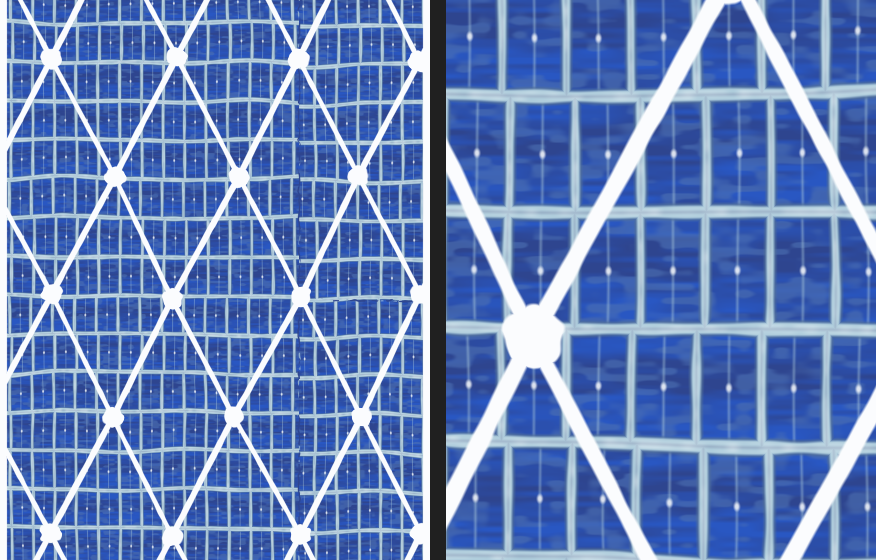
Left: the whole. Right: its middle third, enlarged.
This pattern is drawn by a Shadertoy shader. Its source:

```glsl
const vec3 WHITE = vec3(0.985, 0.99, 0.995);
const vec3 RAIL = vec3(0.68, 0.80, 0.86);
const vec3 RAIL_CORE = vec3(0.56, 0.64, 0.74);
const vec3 SLATE = vec3(0.32, 0.44, 0.60);
const vec3 STEEL = vec3(0.30, 0.44, 0.70);
const vec3 NAVY = vec3(0.18, 0.27, 0.56);
const vec3 ROYAL = vec3(0.16, 0.34, 0.76);

// Lengths are fractions of the canvas height.
const vec2 CELL = vec2(0.0388, 0.0695);
const vec2 CELL_ORIGIN = vec2(0.2913, 0.0558);
const vec2 RAIL_HALF = vec2(0.0024, 0.0036);
const vec2 NODE_PITCH = vec2(0.2207, 0.2122);
const vec2 NODE_ORIGIN = vec2(0.0911, 0.0456);
const float NODE_RADIUS = 0.0185;
const float NODE_JITTER = 0.010;
const float STRUT_HALF_RISING = 0.0054;
const float STRUT_HALF_FALLING = 0.0043;
const float MARGIN = 0.0125;
const vec2 SEAM = vec2(0.534, 0.463);
const float SEAM_SHIFT = 0.006;
const float SOFTNESS = 0.0011;

float hash(vec2 p) {
    return fract(sin(dot(p, vec2(12.9898, 78.233))) * 43758.5453);
}

float noise(vec2 p) {
    vec2 i = floor(p), f = fract(p);
    f = f * f * (3.0 - 2.0 * f);
    return mix(mix(hash(i), hash(i + vec2(1, 0)), f.x),
               mix(hash(i + vec2(0, 1)), hash(i + vec2(1, 1)), f.x), f.y);
}

// Coverage of a shape from its signed distance
float cover(float d) {
    float w = max(SOFTNESS, 0.75 / iResolution.y);
    return 1.0 - smoothstep(-w, w, d);
}

float segment(vec2 p, vec2 a, vec2 b) {
    vec2 pa = p - a, ba = b - a;
    return length(pa - ba * clamp(dot(pa, ba) / dot(ba, ba), 0.0, 1.0));
}

// Staggered lattice: odd rows move half a pitch to the right
vec2 nodeAt(vec2 id) {
    vec2 jitter = vec2(hash(id + 3.1), hash(id + 17.7)) - 0.5;
    vec2 grid = vec2(id.x + 0.5 * mod(id.y, 2.0), id.y);
    return NODE_ORIGIN + grid * NODE_PITCH + jitter * NODE_JITTER;
}

// Distance to the diamond frame of struts and lumpy hubs
float frameDistance(vec2 p) {
    vec2 base = floor((p - NODE_ORIGIN) / NODE_PITCH);
    float d = 1.0;
    for (int j = -1; j <= 1; j++) {
        for (int i = -1; i <= 2; i++) {
            vec2 id = base + vec2(i, j);
            vec2 node = nodeAt(id);
            float odd = mod(id.y, 2.0);
            float lump = 0.006 * (noise(p * 110.0 + id * 7.0) - 0.5);
            d = min(d, length(p - node) - NODE_RADIUS + lump);
            d = min(d, segment(p, node, nodeAt(id + vec2(odd, 1))) - STRUT_HALF_RISING);
            d = min(d, segment(p, node, nodeAt(id + vec2(odd - 1.0, 1))) - STRUT_HALF_FALLING);
        }
    }
    return d + 0.0012 * (noise(p * 60.0) - 0.5);
}

vec3 panelColor(vec2 p) {
    // Uneven rows, with a step across the vertical seam
    vec2 q = p - CELL_ORIGIN;
    q.y += 0.011 * (noise(p * vec2(9.0, 6.0)) - 0.5) + SEAM_SHIFT * step(SEAM.x, p.x);
    float row = floor(q.y / CELL.y);
    q.x += 0.006 * (hash(vec2(row, 5.0)) - 0.5) + 0.003 * (noise(p * 14.0) - 0.5);
    vec2 id = floor(q / CELL), f = fract(q / CELL);
    vec2 edge = (0.5 - abs(f - 0.5)) * CELL;

    // Fine streaks over one darker band per cell
    float streak = noise(vec2(p.x * 35.0, p.y * 330.0));
    float band = smoothstep(0.36, 0.50, f.y) * (1.0 - smoothstep(0.70, 0.86, f.y));
    float bright = 0.72 - 0.5 * band + 0.9 * (streak - 0.5) + 0.25 * (hash(id) - 0.5);
    vec3 col = mix(NAVY, ROYAL, clamp(bright, 0.0, 1.0));
    col = mix(col, STEEL, 0.6 * smoothstep(0.45, 0.8, noise(p * vec2(90.0, 240.0) + 9.0)));

    // Thin conductor with a solder dot
    vec2 c = (f - 0.5) * CELL;
    col = mix(col, RAIL, 0.45 * cover(abs(c.x) - 0.0007));
    col = mix(col, WHITE, 0.8 * cover(length(c * vec2(1.0, 0.7)) - 0.0016));

    // Pale rails with shaded borders and a grey core
    vec2 d = edge - RAIL_HALF * (0.8 + 0.4 * noise(p * 45.0));
    float rail = min(d.x, d.y);
    col = mix(col, SLATE, 0.75 * cover(rail - 0.0014));
    col = mix(col, RAIL, cover(rail));
    col = mix(col, RAIL_CORE, 0.65 * cover(min(edge.x - 0.0006, edge.y - 0.0009)));
    col = mix(col, WHITE, 0.35 * cover(rail + 0.001) * noise(p * 150.0));

    // Broken dark and pale flecks along the seams
    float jag = 0.004 * (noise(p * 120.0) - 0.5);
    float alongY = cover(abs(p.x - SEAM.x + jag) - 0.0014);
    float alongX = cover(abs(p.y - SEAM.y + jag) - 0.0014) * step(SEAM.x, p.x);
    float fleck = noise(p * 85.0 + 31.0);
    float seam = max(alongY, alongX);
    col = mix(col, NAVY, seam * smoothstep(0.42, 0.55, fleck));
    return mix(col, RAIL, 0.7 * seam * (1.0 - smoothstep(0.2, 0.32, fleck)));
}

void mainImage(out vec4 fragColor, in vec2 fragCoord) {
    vec2 p = fragCoord / iResolution.y;
    float width = iResolution.x / iResolution.y;
    float border = MARGIN - min(p.x, width - p.x);
    float white = max(cover(frameDistance(p)), cover(-border));
    white = max(cover(frameDistance(p)), 1.0 - cover(border));
    fragColor = vec4(mix(panelColor(p), WHITE, white), 1.0);
}
```
